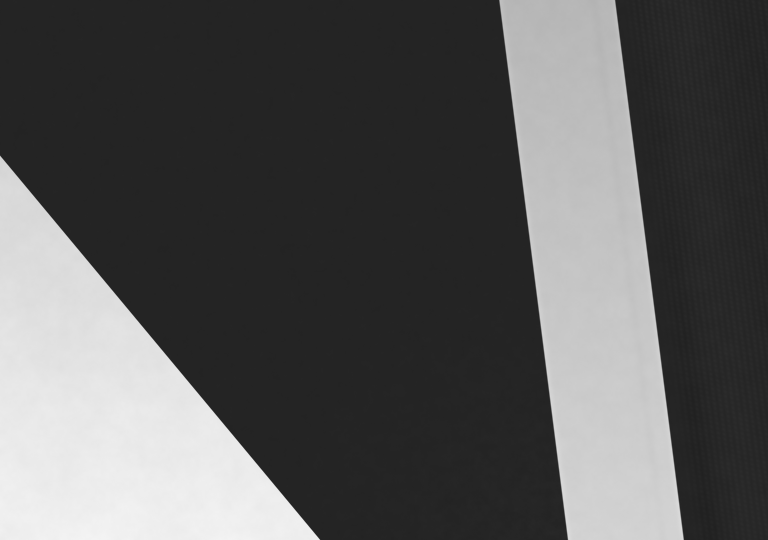
Reproduce this background procedurally as a Shadertoy shader.

```glsl
#define WEDGE_SIZE vec2(0.417, 0.712)
#define BAND_FOOT 0.7396
#define BAND_WIDTH 0.1508
#define BAND_LEAN 0.0895
#define DARK_TONE 0.141
#define WEAVE_TONE 0.143
#define BAND_TONES vec2(0.825, 0.715)
#define WEDGE_TONES vec2(0.94, 0.835)
#define WEAVE_PITCH vec2(90.0, 110.0)
#define WEAVE_DEPTH 0.022
#define PAPER_GRAIN 0.022
#define DARK_GRAIN 0.012

float hash(vec2 cell) {
    vec3 h = fract(vec3(cell.xyx) * 0.1031);
    h += dot(h, h.yzx + 33.33);
    return fract((h.x + h.y) * h.z);
}

float valueNoise(vec2 p) {
    vec2 cell = floor(p), f = fract(p);
    f = f * f * (3.0 - 2.0 * f);
    float low = mix(hash(cell), hash(cell + vec2(1, 0)), f.x);
    float high = mix(hash(cell + vec2(0, 1)), hash(cell + vec2(1, 1)), f.x);
    return mix(low, high, f.y);
}

// Layered noise centred on zero
float grain(vec2 p) {
    float sum = 0.0, weight = 0.5;
    for (int octave = 0; octave < 4; octave++) {
        sum += weight * (valueNoise(p) - 0.5);
        p = p * 2.3 + 17.0;
        weight *= 0.6;
    }
    return sum;
}

// Soft line of the given half width around zero
float ridge(float distance, float halfWidth) {
    return exp(-distance * distance / (halfWidth * halfWidth));
}

// Rows of small threads leaning with the band
float weave(vec2 p) {
    const float TAU = 6.2831853;
    float row = 0.5 + 0.5 * cos(TAU * p.x * WEAVE_PITCH.x);
    float thread = 0.5 + 0.5 * cos(TAU * (p.y * WEAVE_PITCH.y + p.x * 25.0));
    return row * (0.45 + 0.55 * thread) - 0.36;
}

void mainImage(out vec4 fragColor, in vec2 fragCoord) {
    vec2 uv = fragCoord / iResolution.xy;
    vec2 p = uv * vec2(1.4222, 1.0);
    float soft = 0.9 / iResolution.x;

    // Signed horizontal distances to the edges
    float fromBand = uv.x - BAND_FOOT + BAND_LEAN * uv.y;
    float pastBand = fromBand - BAND_WIDTH;
    float fromWedge = uv.x - WEDGE_SIZE.x * (1.0 - uv.y / WEDGE_SIZE.y);

    // Matte dark ground, rougher in the lower right
    float roughness = smoothstep(0.35, 0.75, uv.x) * smoothstep(0.5, 0.0, uv.y);
    float tone = DARK_TONE + DARK_GRAIN * (0.6 + 1.4 * roughness) * grain(p * 70.0);
    tone += 0.006 * roughness;

    // Woven cloth with a paler fold
    float fold = ridge(pastBand - 0.085, 0.05);
    float cloth = WEAVE_TONE + 0.014 * fold + 0.015 * grain(p * 40.0);
    float weaveFade = smoothstep(0.0, 0.035, pastBand) * (0.7 + 0.3 * uv.y);
    cloth += WEAVE_DEPTH * weaveFade * weave(vec2(pastBand * 1.4222, p.y));
    cloth -= 0.012 * ridge(pastBand - 0.035, 0.014) * (1.0 - uv.y);
    tone = mix(tone, cloth, smoothstep(-soft, soft, pastBand));

    // Grey paper band with pale rims and a faint crease
    float band = mix(BAND_TONES.x, BAND_TONES.y, uv.y) + PAPER_GRAIN * grain(p * 45.0);
    band += 0.035 * (ridge(fromBand, 0.005) + ridge(pastBand, 0.004));
    band -= 0.012 * ridge(pastBand + 0.027, 0.006);
    float bandMask = smoothstep(-soft, soft, fromBand) * smoothstep(soft, -soft, pastBand);
    tone = mix(tone, band, bandMask);

    // White paper wedge with soft mottling
    float wedge = mix(WEDGE_TONES.x, WEDGE_TONES.y, uv.y / WEDGE_SIZE.y);
    wedge += PAPER_GRAIN * (grain(p * 50.0) + 1.4 * grain(p * 9.0));
    tone = mix(tone, wedge, smoothstep(soft, -soft, fromWedge));

    fragColor = vec4(vec3(tone), 1.0);
}
```
